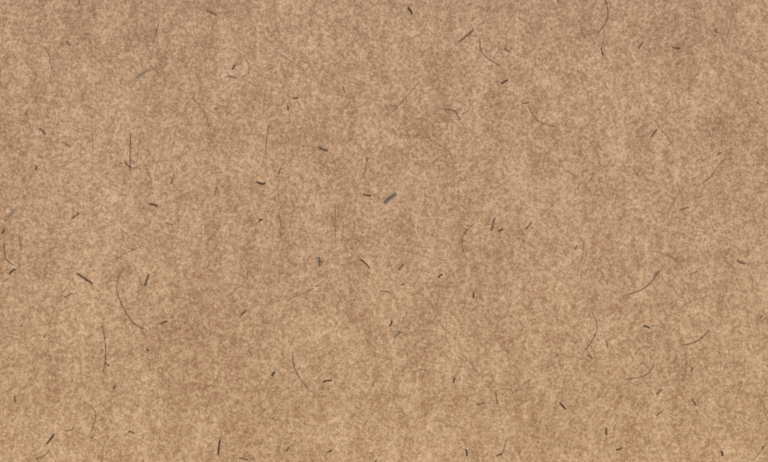
This texture is drawn by a Shadertoy shader. Its source:

```glsl
// Brown recycled fibreboard: a tan ground of fine grain and soft vertical mottling,
// covered with layers of curved hairs, dark chips, grey flakes and pale specks.
// Each layer scatters one bent stroke per grid cell and blends it over the ground.

#define PAPER vec3(0.722, 0.581, 0.453)
#define TONE_AXIS vec3(1.0, 1.04, 0.92)
#define HAIR_BROWN vec3(0.47, 0.32, 0.24)
#define HAIR_DARK vec3(0.29, 0.22, 0.19)
#define CHIP_DARK vec3(0.17, 0.13, 0.11)
#define FLAKE_GREY vec3(0.36, 0.34, 0.32)
#define SPECK_PALE vec3(0.88, 0.79, 0.70)
#define GRAIN 0.115
#define MOTTLE 0.055
#define SOFTNESS 0.0026

const float PI = 3.14159;

vec4 hash4(vec3 p) {
    vec4 q = fract(p.xyzx * vec4(0.1031, 0.1030, 0.0973, 0.1099));
    q += dot(q, q.wzxy + 33.33);
    return fract((q.xxyz + q.yzzw) * q.zywx);
}

float valueNoise(vec2 p, float seed) {
    vec2 i = floor(p), f = fract(p);
    f = f * f * (3.0 - 2.0 * f);
    float a = hash4(vec3(i, seed)).x;
    float b = hash4(vec3(i + vec2(1, 0), seed)).x;
    float c = hash4(vec3(i + vec2(0, 1), seed)).x;
    float d = hash4(vec3(i + vec2(1, 1), seed)).x;
    return mix(mix(a, b, f.x), mix(c, d, f.x), f.y) - 0.5;
}

mat2 rotation(float angle) {
    float c = cos(angle), s = sin(angle);
    return mat2(c, -s, s, c);
}

// Coverage of a bent, tapering stroke centred at the origin
float stroke(vec2 p, float halfLength, float halfWidth, float bend, float phase) {
    float t = p.x / halfLength;
    float wave = 0.12 * bend * sin(4.0 * t + phase);
    float slope = 2.0 * bend * t + 0.48 * bend * cos(4.0 * t + phase);
    float d = abs(p.y - halfLength * (bend * t * t + wave)) / sqrt(1.0 + slope * slope);
    float line = 1.0 - smoothstep(halfWidth - SOFTNESS, halfWidth + SOFTNESS, d);
    return line * (1.0 - smoothstep(0.65, 1.0, abs(t)));
}

// One stroke per cell; turn is the spread of directions around the vertical
float scatter(vec2 p, float cell, float density, float halfLength,
              float halfWidth, float bend, float turn, float seed) {
    vec2 home = floor(p / cell);
    float cover = 0.0;
    for (int y = -1; y <= 1; y++)
    for (int x = -1; x <= 1; x++) {
        vec2 id = home + vec2(x, y);
        vec4 place = hash4(vec3(id, seed));
        vec4 form = hash4(vec3(id, seed + 7.3));
        if (place.w > density) continue;
        vec2 q = rotation(PI * 0.5 + (place.z - 0.5) * turn) * (p - (id + place.xy) * cell);
        float size = halfLength * mix(0.35, 1.0, form.x);
        float curve = bend * (form.y * 2.0 - 1.0);
        float mark = stroke(q, size, halfWidth * mix(0.6, 1.2, form.z), curve, form.w * 2.0 * PI);
        cover = max(cover, mark * mix(0.35, 1.0, form.w));
    }
    return cover;
}

// Tonal variation of the bare board, from cloudy mottle down to fine grain
float boardTone(vec2 p) {
    float mottle = valueNoise(p * vec2(26.0, 14.0), 1.0)
                 + valueNoise(p * vec2(75.0, 42.0), 2.0)
                 + 0.5 * valueNoise(p * vec2(5.0, 3.0), 3.0);
    float grain = valueNoise(rotation(0.5) * p * 165.0, 4.0)
                + valueNoise(rotation(1.1) * p * 290.0, 5.0);
    return MOTTLE * mottle + GRAIN * grain;
}

void mainImage(out vec4 fragColor, in vec2 fragCoord) {
    vec2 p = fragCoord / iResolution.y;

    // Ground, slightly yellower and lighter toward the bottom
    vec3 color = PAPER + boardTone(p) * TONE_AXIS;
    color += (0.5 - p.y) * vec3(0.016, 0.014, -0.008);

    // Faint brown hairs, short to long
    float hairs = 0.30 * scatter(p, 0.036, 0.75, 0.026, 0.0007, 0.6, 2.6, 11.0);
    hairs = max(hairs, 0.42 * scatter(p, 0.075, 0.70, 0.058, 0.0007, 0.6, 2.2, 23.0));
    hairs = max(hairs, 0.45 * scatter(p, 0.21, 0.55, 0.14, 0.0006, 0.15, 0.5, 37.0));
    color = mix(color, HAIR_BROWN, hairs);

    // Distinct dark hairs and short chips
    float darkHairs = scatter(p, 0.13, 0.42, 0.062, 0.0009, 0.45, 2.4, 41.0);
    color = mix(color, HAIR_DARK, 0.72 * darkHairs);
    float chips = scatter(p, 0.065, 0.22, 0.013, 0.0016, 0.25, 3.1, 53.0);
    chips = max(chips, scatter(p, 0.21, 0.30, 0.026, 0.0020, 0.12, 2.4, 59.0));
    color = mix(color, CHIP_DARK, 0.85 * chips);

    // Rare grey flakes and pale specks
    float flakes = scatter(p, 0.38, 0.45, 0.028, 0.0036, 0.2, 2.5, 67.0);
    color = mix(color, FLAKE_GREY, 0.85 * flakes);
    float specks = scatter(p, 0.33, 0.35, 0.011, 0.0035, 0.6, 3.1, 79.0);
    color = mix(color, SPECK_PALE, 0.75 * specks);

    fragColor = vec4(clamp(color, 0.0, 1.0), 1.0);
}
```
